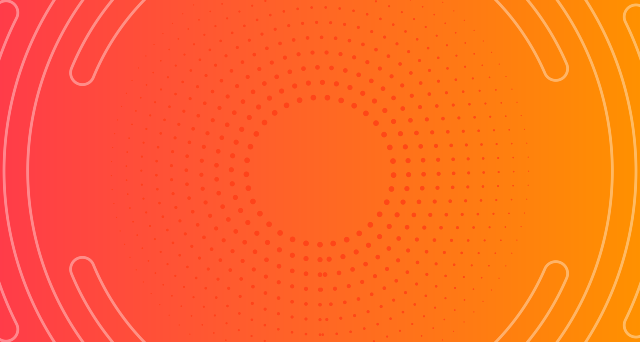
Give the GLSL for this background, as a Shadertoy shader.

```glsl
// Warm horizontal gradient with a halftone sunburst of shrinking dots,
// framed by outlined arc-shaped capsules that share the same centre.
// Lengths are in units of 1/768 of the canvas width, origin at the centre.

const float TAU = 6.2831853;

// Distance to the outline of a thick arc with round ends.
float arcOutline(vec2 q, float radius, float startAngle, float endAngle) {
    float angle = clamp(atan(q.y, q.x), startAngle, endAngle);
    vec2 nearest = radius * vec2(cos(angle), sin(angle));
    return abs(length(q - nearest) - 14.2);
}

// Distance to the nearest dot; dots keep one arc spacing on every ring,
// counted clockwise from the bottom, so each ring closes with a short gap.
float dotRings(vec2 p) {
    float dist = length(p);
    float ring = clamp(round((dist - 88.4) / 18.0), 0.0, 9.0);
    float radius = 88.4 + 18.0 * ring;
    float spacing = 16.86;
    float circumference = TAU * radius;
    float along = mod(atan(-p.x, -p.y), TAU) * radius;
    float index = min(round(along / spacing), floor(circumference / spacing));
    float offset = min(abs(along - index * spacing), circumference - along);
    return length(vec2(offset, dist - radius)) - (3.4 - 0.3 * ring);
}

void mainImage(out vec4 fragColor, in vec2 fragCoord) {
    float pixel = 768.0 / iResolution.x;
    vec2 p = (fragCoord - 0.5 * iResolution.xy) * pixel;
    float across = fragCoord.x / iResolution.x;

    // Background gradient
    vec3 color = mix(vec3(1.0, 0.235, 0.285), vec3(1.0, 0.567, 0.0), across);

    // Halftone dots
    float dotMask = smoothstep(0.5, -0.5, dotRings(p) / pixel);
    color = mix(color, vec3(1.0, 0.23, 0.08), 0.75 * dotMask);

    // Capsule outlines, mirrored with slightly different ends per side
    vec2 q = abs(p);
    bool leftSide = p.x < 0.0;
    float outline = arcOutline(q, 365.0, 0.0, 1.5);
    outline = min(outline, arcOutline(q, 308.5, leftSide ? 0.392 : 0.41, 1.5));
    outline = min(outline, arcOutline(q, 422.0, 0.0, leftSide ? 0.467 : 0.454));
    float lineMask = smoothstep(0.5, -0.5, (outline - 1.7) / pixel);
    color = mix(color, vec3(1.0), 0.38 * lineMask);

    fragColor = vec4(color, 1.0);
}
```
